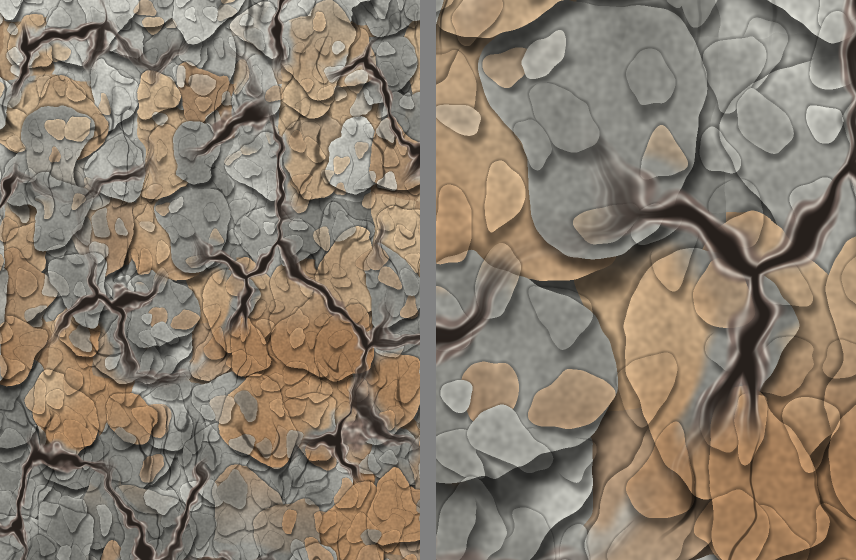
Left, the full canvas; right, a detail of the centre.
Reproduce this texture procedurally as a Shadertoy shader.

```glsl
// Flaking pine bark: overlapping jigsaw scales in tan and grey, split by dark ragged fissures.

const vec3 TAN = vec3(0.77, 0.67, 0.54);
const vec3 BROWN = vec3(0.60, 0.49, 0.38);
const vec3 RUST = vec3(0.62, 0.45, 0.30);
const vec3 PALE_GREY = vec3(0.77, 0.77, 0.74);
const vec3 SLATE = vec3(0.44, 0.44, 0.42);
const vec3 FIBRE = vec3(0.44, 0.37, 0.34);
const vec3 PALE_FIBRE = vec3(0.74, 0.70, 0.66);
const vec3 FISSURE = vec3(0.15, 0.125, 0.11);
const vec2 LARGE_SCALES = vec2(9.0, 7.0);    // scales per canvas width
const vec2 SMALL_SCALES = vec2(19.0, 16.0);
const vec2 FISSURE_CELLS = vec2(4.6, 3.3);
const vec2 TO_LIGHT = vec2(-0.04, 0.11);     // shadow offset, in scale cells
const float FISSURE_WIDTH = 0.0085;
const float GREY_BIAS = 0.0;
const float GRAIN = 0.16;

vec2 hash2(vec2 p) {
    p = vec2(dot(p, vec2(127.1, 311.7)), dot(p, vec2(269.5, 183.3)));
    return fract(sin(p) * 43758.5);
}

// Gradient noise
float noise(vec2 p) {
    vec2 i = floor(p), f = fract(p);
    vec2 u = f * f * (3.0 - 2.0 * f);
    vec4 g;
    for (int k = 0; k < 4; k++) {
        vec2 o = vec2(float(k & 1), float(k >> 1));
        g[k] = dot(hash2(i + o) * 2.0 - 1.0, f - o);
    }
    return mix(mix(g.x, g.y, u.x), mix(g.z, g.w, u.x), u.y);
}

vec2 noise2(vec2 p) {
    return vec2(noise(p), noise(p + 37.3));
}

// Signed distance to the lobed scale of one cell; rank is its stacking order.
float scaleDistance(vec2 p, vec2 cell, float size, out float rank) {
    vec2 h = hash2(cell), k = hash2(cell + 51.7);
    vec2 d = p - cell - 0.5 - 0.7 * (h - 0.5);
    rank = k.x;
    float lobes = 1.0 + 0.13 * sin(3.0 * atan(d.y, d.x) + 6.28 * h.x);
    return length(d) - size * mix(0.42, 0.78, k.y) * lobes;
}

struct Scales { float rank; float rim; float shadow; vec2 id; };

// Finds the topmost scale, then the shadow of every scale stacked above it.
Scales stackScales(vec2 p, float size) {
    Scales s = Scales(-1.0, 1.0, 0.0, floor(p));
    vec2 home = floor(p);
    float rank;
    for (int k = 0; k < 9; k++) {
        vec2 cell = home + vec2(float(k % 3), float(k / 3)) - 1.0;
        float d = scaleDistance(p, cell, size, rank);
        if (d < 0.0 && rank > s.rank) s = Scales(rank, -d, 0.0, cell);
    }
    for (int k = 0; k < 9; k++) {
        vec2 cell = home + vec2(float(k % 3), float(k / 3)) - 1.0;
        float contactDist = scaleDistance(p, cell, size, rank);
        float shadowDist = scaleDistance(p + TO_LIGHT, cell, size, rank);
        if (rank > s.rank) {
            float shade = 0.6 * (1.0 - smoothstep(0.0, 0.05, contactDist));
            shade = max(shade, 1.0 - smoothstep(-0.08, 0.06, shadowDist));
            s.shadow = max(s.shadow, shade);
        }
    }
    return s;
}

// Approximate canvas distance to the borders of large irregular cells.
float fissureDistance(vec2 p) {
    vec2 q = p * FISSURE_CELLS, home = floor(q);
    float nearest = 9.0, second = 9.0;
    for (int k = 0; k < 9; k++) {
        vec2 cell = home + vec2(float(k % 3), float(k / 3)) - 1.0;
        float d = length(q - cell - hash2(cell + 17.0));
        second = min(second, max(nearest, d));
        nearest = min(nearest, d);
    }
    return (second - nearest) * 0.13;
}

// Colour of one scale, chosen from its place and its random id.
vec3 scaleColour(vec2 place, vec2 p, vec2 id, float nearFissure) {
    vec2 h = hash2(id + 5.3);
    float grey = 1.5 * noise(place * 3.2 + 11.0) + 0.75 * (h.x - 0.5) + 0.3 * nearFissure;
    grey += 0.25 * smoothstep(0.9, 1.35, p.y) + 0.2 * (1.0 - smoothstep(0.0, 0.45, p.y)) + GREY_BIAS;
    vec3 warm = mix(TAN, BROWN, clamp(h.y + 0.9 * noise(p * 7.0), 0.0, 1.0));
    float rust = 1.0 - smoothstep(0.25, 0.75, p.y + 0.8 * noise(p * 5.0 + 3.0));
    warm = mix(warm, RUST, rust * 0.65);
    float pale = h.y * 0.75 + 0.35 * (p.y - 0.5) + 0.8 * noise(p * 9.0 + 8.0);
    vec3 cool = mix(SLATE, PALE_GREY, clamp(pale, 0.0, 1.0));
    return mix(warm, cool, smoothstep(-0.06, 0.16, grey));
}

vec3 bark(vec2 p) {
    vec2 bend = 0.045 * noise2(p * 9.0) + 0.014 * noise2(p * 25.0);
    vec2 q = p + bend + 0.003 * noise2(p * 75.0);

    // Fissures, open only in places
    float e = fissureDistance(p + 1.3 * bend + 0.014 * noise2(p * 38.0));
    float gape = smoothstep(-0.12, 0.14, noise(p * 4.2 + 7.0));
    float nearFissure = gape * (1.0 - smoothstep(0.012, 0.04, e));

    // Two sizes of scale
    Scales large = stackScales(q * LARGE_SCALES, 1.0);
    Scales small = stackScales(q * SMALL_SCALES + 71.0, mix(0.85, 0.58, smoothstep(0.1, 0.9, p.y)));
    vec3 col = scaleColour(large.id / LARGE_SCALES, p, large.id, nearFissure);
    col *= 1.0 + 0.16 * exp(-large.rim * 22.0);
    if (small.rank > 0.45) {
        vec3 flake = scaleColour((small.id - 71.0) / SMALL_SCALES, p, small.id, nearFissure);
        col = mix(col, flake, 0.75) * (1.0 + 0.18 * exp(-small.rim * 14.0));
    }
    col *= (1.0 - 0.62 * large.shadow) * (1.0 - 0.42 * small.shadow);

    // Surface grain and hairline splits
    float grain = noise(p * 190.0) + 0.8 * noise(p * 85.0) + 0.6 * noise(p * 32.0);
    col *= 1.0 + GRAIN * grain;
    float hair = abs(noise(q * vec2(17.0, 6.0) + 23.0));
    col *= 1.0 - 0.5 * (1.0 - smoothstep(0.008, 0.028, hair)) * smoothstep(0.0, 0.2, noise(p * 6.0 + 2.0));

    // Layered fibres beside each fissure, then its dark core
    float strata = 0.5 + 0.5 * sin(e * 850.0 + 9.0 * noise(p * 30.0));
    vec3 fibre = mix(FIBRE, PALE_FIBRE, strata * strata) * (1.0 + 0.5 * noise(p * 110.0));
    float ragged = FISSURE_WIDTH * max(0.15, 0.75 + 1.2 * noise(p * 22.0));
    col = mix(col, fibre, 0.85 * gape * (1.0 - smoothstep(ragged * 1.6, ragged * 2.1 + 0.002, e)));
    return mix(col, FISSURE, gape * (1.0 - smoothstep(ragged * 0.5, ragged + 0.002, e)));
}

// Four samples per pixel smooth the edges.
void mainImage(out vec4 fragColor, in vec2 fragCoord) {
    vec3 sum = vec3(0.0);
    for (int k = 0; k < 4; k++) {
        vec2 jitter = vec2(float(k & 1), float(k >> 1)) * 0.5 - 0.25;
        sum += bark((fragCoord + jitter) / iResolution.x);
    }
    fragColor = vec4(sum * 0.25, 1.0);
}
```
